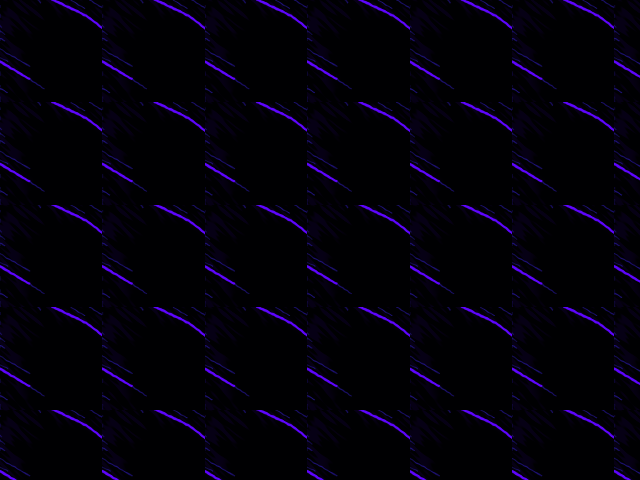
This pattern is drawn by a Shadertoy shader. Its source:

```glsl
// Square tiles of slanted violet and blue strokes on near-black, clipped at the tile edges.
// Strokes are distance-to-segment shapes roughened by gradient noise; stretched noise
// adds faint slanted streaks around an empty dark disc in each tile.

const float COLUMNS = 6.25;              // tiles across the canvas width
const float BRIGHT_HALF_WIDTH = 0.0115;  // in tile units
const float THIN_HALF_WIDTH = 0.0055;
const float WOBBLE = 0.009;
const vec2  DISC_CENTRE = vec2(0.70, 0.64);
const float DISC_RADIUS = 0.43;
const float STREAK_ANGLE = 0.73;
const vec2  STREAK_SCALE = vec2(4.0, 23.0);
const vec3  BACKGROUND = vec3(0.0, 0.0, 0.006);
const vec3  HAZE   = vec3(0.025, 0.0, 0.075);
const vec3  BLUE   = vec3(0.12, 0.07, 0.48);
const vec3  VIOLET = vec3(0.37, 0.02, 1.0);

// Segments as start.xy, end.xy; tile origin at its upper left
const vec4 BRIGHT[3] = vec4[3](
    vec4(0.51, -0.005, 0.84, 0.152), vec4(0.84, 0.152, 1.03, 0.298),
    vec4(-0.03, 0.585, 0.285, 0.770));
const vec4 THIN[10] = vec4[10](
    vec4(0.28, 0.768, 0.43, 0.867), vec4(-0.02, 0.467, 0.29, 0.647),
    vec4(-0.02, 0.550, 0.075, 0.60), vec4(-0.02, 0.853, 0.07, 0.90),
    vec4(-0.02, 0.362, 0.045, 0.40), vec4(-0.02, 0.292, 0.045, 0.335),
    vec4(0.695, 0.005, 0.826, 0.08), vec4(0.875, 0.0, 1.02, 0.09),
    vec4(0.37, -0.005, 0.395, 0.025), vec4(-0.02, 0.235, 0.015, 0.262));

vec2 hashGradient(vec2 cell) {
    float angle = 6.2832 * fract(sin(dot(cell, vec2(127.1, 311.7))) * 43758.5);
    return vec2(cos(angle), sin(angle));
}

float gradientNoise(vec2 p) {
    vec2 i = floor(p), f = fract(p);
    vec2 w = f * f * f * (f * (f * 6.0 - 15.0) + 10.0);
    vec2 e = vec2(1.0, 0.0);
    float a = dot(hashGradient(i), f);
    float b = dot(hashGradient(i + e.xy), f - e.xy);
    float c = dot(hashGradient(i + e.yx), f - e.yx);
    float d = dot(hashGradient(i + e.xx), f - e.xx);
    return mix(mix(a, b, w.x), mix(c, d, w.x), w.y);
}

float segmentDistance(vec2 p, vec4 s) {
    vec2 along = s.zw - s.xy, rel = p - s.xy;
    return length(rel - along * clamp(dot(rel, along) / dot(along, along), 0.0, 1.0));
}

float coverage(float dist, float halfWidth, float pixel) {
    return 1.0 - smoothstep(-0.7 * pixel, 0.7 * pixel, dist - halfWidth);
}

// Faint stretched noise, fading out inside the dark disc
float hazeStreaks(vec2 p) {
    float c = cos(STREAK_ANGLE), s = sin(STREAK_ANGLE);
    vec2 q = vec2(c * p.x + s * p.y, c * p.y - s * p.x);
    float streak = smoothstep(0.0, 0.22, gradientNoise(q * STREAK_SCALE + 3.7));
    float ring = smoothstep(DISC_RADIUS, DISC_RADIUS + 0.14, distance(p, DISC_CENTRE));
    return streak * ring;
}

void mainImage(out vec4 fragColor, in vec2 fragCoord) {
    // Tiles are anchored at the upper left of the canvas
    vec2 fromTop = vec2(fragCoord.x, iResolution.y - fragCoord.y);
    vec2 p = fract(fromTop * COLUMNS / iResolution.x);
    float pixel = COLUMNS / iResolution.x;

    // Ragged hand-drawn wander
    vec2 wandered = p + vec2(0.0, WOBBLE * gradientNoise(p * 24.0));

    float brightDist = 1e3, thinDist = 1e3;
    for (int i = 0; i < BRIGHT.length(); i++)
        brightDist = min(brightDist, segmentDistance(wandered, BRIGHT[i]));
    for (int i = 0; i < THIN.length(); i++)
        thinDist = min(thinDist, segmentDistance(wandered, THIN[i]));

    // Uneven ink in the thin strokes, and specks along the left edge
    float ink = clamp(0.85 + 0.6 * gradientNoise(p * 17.0 + 9.0), 0.0, 1.0);
    float specks = smoothstep(0.15, 0.35, gradientNoise(vec2(2.5, p.y * 31.0)))
                 * (1.0 - smoothstep(0.004, 0.004 + pixel, p.x));

    vec3 color = BACKGROUND + HAZE * hazeStreaks(p);
    color += HAZE * exp(-brightDist * 60.0);
    color = mix(color, BLUE, 0.35 * specks);
    color = mix(color, BLUE, ink * coverage(thinDist, THIN_HALF_WIDTH, pixel));
    color = mix(color, VIOLET, coverage(brightDist, BRIGHT_HALF_WIDTH, pixel));
    fragColor = vec4(color, 1.0);
}
```
